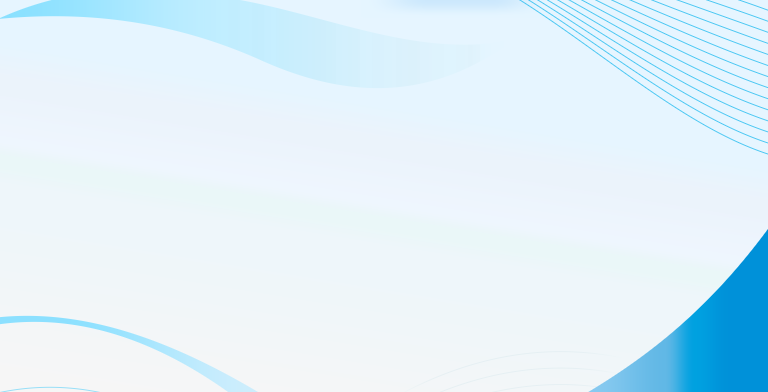
Reproduce this background procedurally as a WebGL 2 fragment shader.

```glsl
#version 300 es
precision highp float;

uniform vec2 u_resolution;
out vec4 outColor;

float hash(float n) {
    return fract(sin(n * 12.9898) * 43758.5453);
}

// Cubic Bezier height with control points spread evenly over [start, end]
float curve(float x, float start, float end, vec4 c) {
    float t = (x - start) / (end - start);
    float u = 1.0 - t;
    return dot(c, vec4(u * u * u, 3.0 * u * u * t, 3.0 * u * t * t, t * t * t));
}

// Signed distance of a field to its zero line, in screen steps
float screenDistance(float field) {
    return field / max(length(vec2(dFdx(field), dFdy(field))), 1e-6);
}

float fill(float field) {
    return clamp(0.5 + screenDistance(field), 0.0, 1.0);
}

// Thin line on the zero of a field; width is a share of the canvas width
float stroke(float field, float width) {
    float halfWidth = 0.5 * width * u_resolution.x;
    return clamp(0.5 + halfWidth - abs(screenDistance(field)), 0.0, 1.0);
}

vec3 backdrop(float x, float drop) {
    float t = drop - 0.319 * x;
    vec3 color = mix(vec3(0.900, 0.962, 1.0), vec3(0.922, 0.953, 0.985), smoothstep(0.09, 0.21, t));
    color = mix(color, vec3(0.934, 0.963, 0.995), smoothstep(0.21, 0.36, t));
    color = mix(color, vec3(0.918, 0.967, 0.973), smoothstep(0.36, 0.40, t));
    color = mix(color, vec3(0.932, 0.966, 0.980), smoothstep(0.42, 0.47, t));
    return mix(color, vec3(0.967, 0.966, 0.965), smoothstep(0.47, 1.05, t));
}

vec3 ribbonColor(float x) {
    vec3 color = mix(vec3(0.54, 0.88, 1.0), vec3(0.75, 0.93, 1.0), smoothstep(0.0, 0.30, x));
    color = mix(color, vec3(0.87, 0.95, 0.99), smoothstep(0.25, 0.58, x));
    float facet = hash(floor(x * 64.0)) - 0.5;
    return color + 0.012 * facet * smoothstep(0.2, 0.45, x);
}

float ribbonMask(float x, float drop) {
    float upper = x < 0.3125
        ? curve(x, 0.0, 0.3125, vec4(0.046, -0.046, -0.036, 0.0))
        : curve(x, 0.3125, 0.658, vec4(0.0, 0.041, 0.145, 0.105));
    float lower = x < 0.339
        ? curve(x, 0.0, 0.339, vec4(0.048, 0.027, 0.054, 0.153))
        : curve(x, 0.339, 0.658, vec4(0.153, 0.247, 0.262, 0.117));
    float body = fill(drop - upper) * fill(lower - drop);
    return body * (1.0 - smoothstep(0.59, 0.656, x));
}

// Fan of lines blended between an outer curve and its spread
float lineFan(float x, float drop) {
    float outer = curve(x, 0.677, 1.0, vec4(0.0, 0.133, 0.324, 0.393));
    float spread = curve(x, 0.677, 1.0, vec4(0.179, 0.235, 0.375, 0.367));
    float index = 13.0 * (outer - drop) / spread;
    float nearest = max(round(index), 0.0);
    float density = max(length(vec2(dFdx(index), dFdy(index))), 1e-6);
    float distanceToLine = abs(index - nearest) / density;
    float halfWidth = 0.0006 * u_resolution.x;
    return clamp(0.5 + halfWidth - distanceToLine, 0.0, 1.0) * step(0.672, x);
}

vec3 cornerColor(float x) {
    vec3 color = mix(vec3(0.53, 0.79, 0.94), vec3(0.38, 0.72, 0.90), smoothstep(0.77, 0.87, x));
    color = mix(color, vec3(0.0, 0.63, 0.88), smoothstep(0.865, 0.905, x));
    return mix(color, vec3(0.0, 0.57, 0.85), smoothstep(0.905, 0.95, x));
}

void main() {
    vec2 uv = gl_FragCoord.xy / u_resolution;
    float x = uv.x;
    float drop = 1.0 - uv.y;
    vec3 color = backdrop(x, drop);

    // Soft blue glow along the top edge
    float glow = smoothstep(0.045, 0.0, drop) * smoothstep(0.47, 0.56, x) * smoothstep(0.72, 0.64, x);
    color = mix(color, vec3(0.80, 0.91, 0.99), glow);

    // Upper ribbon and line fan
    color = mix(color, ribbonColor(x), ribbonMask(x, drop));
    color = mix(color, vec3(0.16, 0.74, 0.94), 0.85 * lineFan(x, drop));

    // Faint arcs near the bottom
    for (int i = 0; i < 3; i++) {
        float peak = 0.103 - 0.042 * float(i);
        float arc = peak - 2.5 * (x - 0.73) * (x - 0.73);
        float fade = smoothstep(0.50, 0.58, x) * smoothstep(0.82, 0.74, x);
        color = mix(color, vec3(0.87, 0.92, 0.94), 0.6 * fade * stroke(uv.y - arc, 0.0013));
    }

    // Lower left band and thin arc
    float bandTop = curve(x, 0.0, 0.336, vec4(0.191, 0.212, 0.130, 0.0));
    float bandBottom = curve(x, 0.0, 0.297, vec4(0.173, 0.199, 0.138, 0.0));
    vec3 bandColor = mix(vec3(0.55, 0.88, 1.0), vec3(0.80, 0.93, 0.99), smoothstep(0.08, 0.33, x));
    color = mix(color, bandColor, fill(bandTop - uv.y) * fill(uv.y - bandBottom));
    float lowArc = 0.012 - 3.1 * (x - 0.065) * (x - 0.065);
    color = mix(color, vec3(0.50, 0.85, 0.97), 0.8 * stroke(uv.y - lowArc, 0.0013));

    // Lower right corner
    float cornerEdge = curve(x, 0.766, 1.0, vec4(0.0, 0.092, 0.209, 0.416));
    color = mix(color, cornerColor(x), fill(cornerEdge - uv.y) * step(0.76, x));

    outColor = vec4(color, 1.0);
}
```
